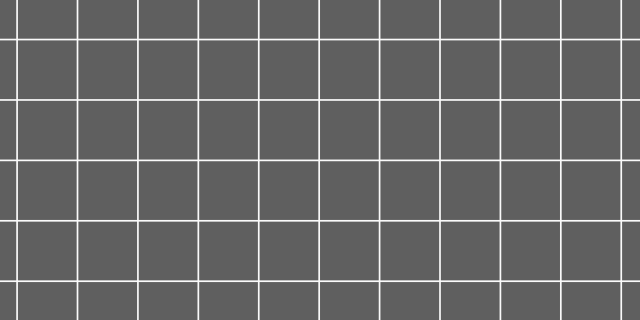
Reproduce this pattern procedurally as a Shadertoy shader.

```glsl
// A plain square grid of thin, near-white lines on a flat dark grey ground.
// Each axis is folded into one repeating cell, and the line coverage of each
// pixel is found by exact box filtering, so the edges stay smooth at any size.

const vec3 GROUND_COLOR = vec3(0.373);
const vec3 LINE_COLOR = vec3(0.98);

// Lengths are in units of the canvas height.
const float CELL_SIZE = 0.1888;
const float LINE_WIDTH = 0.0053;
const vec2 GRID_CENTER = vec2(-0.0026, -0.0012);

// Signed distance from each coordinate to its nearest grid line.
vec2 distanceToLines(vec2 p, float cellSize) {
    return (fract(p / cellSize + 0.5) - 0.5) * cellSize;
}

// Share of a pixel covered by a line, separately for each axis.
vec2 lineCoverage(vec2 dist, float width, float pixelSize) {
    vec2 upper = min(dist + 0.5 * pixelSize, vec2(0.5 * width));
    vec2 lower = max(dist - 0.5 * pixelSize, vec2(-0.5 * width));
    return clamp((upper - lower) / pixelSize, 0.0, 1.0);
}

// Union of the vertical and horizontal lines.
float gridMask(vec2 p, float cellSize, float width, float pixelSize) {
    vec2 cover = lineCoverage(distanceToLines(p, cellSize), width, pixelSize);
    return 1.0 - (1.0 - cover.x) * (1.0 - cover.y);
}

void mainImage(out vec4 fragColor, in vec2 fragCoord) {
    // Centered coordinates
    float pixelSize = 1.0 / iResolution.y;
    vec2 p = (fragCoord - 0.5 * iResolution.xy) * pixelSize - GRID_CENTER;

    // Lines over the ground
    float mask = gridMask(p, CELL_SIZE, LINE_WIDTH, pixelSize);
    fragColor = vec4(mix(GROUND_COLOR, LINE_COLOR, mask), 1.0);
}
```
